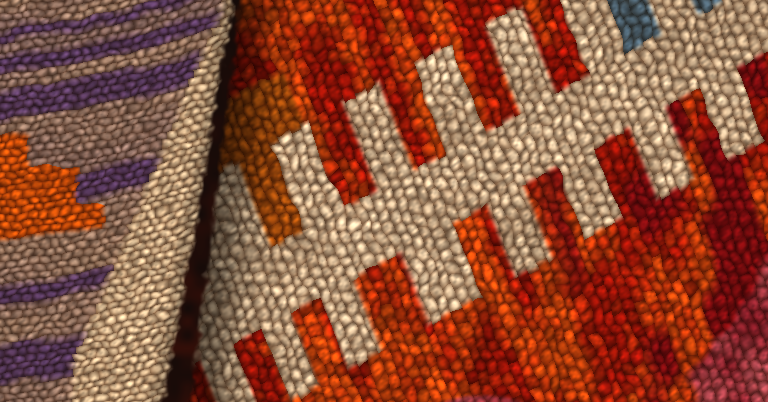
Reproduce this texture procedurally as a Shadertoy shader.

```glsl
// Two overlapping woven rugs: a striped fold at left, a comb-patterned kilim at right.

float hash(vec2 p) {
    vec3 q = fract(p.xyx * 0.1031);
    q += dot(q, q.yzx + 33.33);
    return fract((q.x + q.y) * q.z);
}

float noise(vec2 p) {
    vec2 i = floor(p), f = fract(p);
    f = f * f * (3.0 - 2.0 * f);
    return mix(mix(hash(i), hash(i + vec2(1, 0)), f.x),
               mix(hash(i + vec2(0, 1)), hash(i + vec2(1, 1)), f.x), f.y);
}

// Soft mask: 1 where x is above the edge
float above(float edge, float x, float soft) {
    return smoothstep(edge - soft, edge + soft, x);
}

// Repeating tooth that fills the first part of every unit
float teeth(float x, float width) {
    float d = abs(fract(x - 0.5 * width + 0.5) - 0.5);
    return 1.0 - above(0.5 * width, d, 0.03);
}

// Columns of staggered yarn stitches: xy = stitch centre, z = lit height
vec3 stitch(vec2 g, vec2 light) {
    g += 0.6 * (vec2(noise(g * 0.7), noise(g * 0.7 + 40.0)) - 0.5);
    float shift = 0.5 * mod(floor(g.x), 2.0);
    g.y += shift;
    vec2 cell = floor(g), f = g - cell - 0.5;
    vec2 centre = cell + 0.5 - vec2(0.0, shift);
    // Each stitch leans a little differently
    f.x += 0.7 * (hash(cell + 17.0) - 0.5) * f.y;
    float h = 1.0 - smoothstep(0.1, 0.72, length(f));
    h *= 1.0 + 0.5 * dot(f, light);
    return vec3(centre, h * (0.75 + 0.4 * hash(cell)));
}

// Warm shadows between the stitches, fine fibres on top
vec3 yarn(vec3 base, float h, vec2 p) {
    float fibre = noise(mat2(0.8, 0.6, -0.6, 0.8) * p * vec2(95, 150));
    return base * mix(vec3(0.54, 0.46, 0.40), vec3(1.1), h) * (0.80 + 0.38 * fibre);
}

vec3 stripedRug(vec2 p) {
    // Rows bend upward toward the fold
    float bend = 0.1 * p.x + 0.22 * p.x * p.x;
    vec2 grid = vec2(36, 54);
    vec2 s = vec2(p.x, p.y + bend);
    vec3 st = stitch((s * grid).yx, vec2(-1, 1));
    s = mix(s, st.yx / grid, 0.5);
    vec2 q = vec2(s.x, s.y - bend);

    vec3 col = mix(vec3(0.64, 0.51, 0.41), vec3(0.53, 0.41, 0.38), noise(s * vec2(4, 16)));
    // Purple bands: centre and half height
    vec2 bands[6] = vec2[6](vec2(0.09, 0.014), vec2(0.165, 0.02), vec2(0.265, 0.036),
                            vec2(0.495, 0.034), vec2(0.735, 0.023), vec2(0.90, 0.048));
    float purple = 0.0;
    for (int i = 0; i < 6; i++) {
        float wobble = 0.022 * (noise(vec2(s.x * 16.0, float(i) * 7.0)) - 0.5);
        float d = abs(s.y - bands[i].x + wobble);
        purple = max(purple, 1.0 - above(bands[i].y, d, 0.011));
    }
    col = mix(col, vec3(0.33, 0.21, 0.38), 0.9 * purple);
    // Stepped orange block
    float reach = 0.07 + 0.12 * above(0.415, q.y, 0.005) + 0.07 * above(0.505, q.y, 0.005);
    float block = above(0.335, q.y, 0.006) * above(q.y + 0.14 * q.x, 0.6, 0.006)
                * above(q.x, reach, 0.006);
    col = mix(col, vec3(0.82, 0.32, 0.04), block);
    // Pale selvedge
    float selvedge = above(max(0.56 - 0.42 * q.y, 0.18), q.x, 0.01);
    col = mix(col, vec3(0.83, 0.71, 0.56), selvedge);
    return yarn(col, st.z, p);
}

vec3 combRug(vec2 p) {
    // Slanted weave axes: a runs along the comb, b along its teeth
    vec2 d = p - vec2(0.853, 0.522);
    vec2 ab = vec2(4.652 * d.x - 1.839 * d.y, 2.11 * d.x + 3.84 * d.y);
    vec2 grid = vec2(7.5, 7);
    vec3 st = stitch(ab * grid, vec2(1, -1));
    ab = mix(ab, st.xy / grid, 0.4);
    float a = ab.x, b = ab.y;

    vec3 cream = mix(vec3(0.76, 0.65, 0.52), vec3(0.87, 0.76, 0.62), noise(p * 9.0));
    float streak = smoothstep(0.35, 0.85, noise(vec2(a * 3.5 + 3.0, b * 0.8)));
    streak = clamp(streak + 0.7 * (hash(st.xy * 2.0 + 50.0) - 0.5), 0.0, 1.0);
    vec3 red = mix(vec3(0.63, 0.08, 0.03), vec3(0.84, 0.29, 0.05), streak);
    red *= 0.8 + 0.35 * hash(st.xy * 2.0 + 90.0);

    // Upper comb, with a gold left end and blue right end
    float upper = max(above(b, -1.02, 0.03),
                      teeth(a, 0.48) * above(b, 0.0, 0.03) * above(-1.15, a, 0.03));
    float gold = above(a, -0.06, 0.03) * above(-1.65, b, 0.05);
    vec3 upperCol = mix(red, vec3(0.66, 0.31, 0.05), gold);
    upperCol = mix(upperCol, vec3(0.32, 0.41, 0.47), above(3.7, a, 0.04));
    vec3 col = mix(cream, upperCol, upper);

    // Lower comb, stretched where the cloth bends
    float c = a > 1.2 ? a - 0.2 : (a > -0.2 ? (a + 0.2) / 1.4 : (a + 0.2) / 0.85);
    float lower = max(above(1.55, b, 0.03), teeth(c, 0.48) * above(0.71, b, 0.03));
    float crimson = above(2.3, a, 0.3) * smoothstep(0.4, 0.65, noise(vec2(a * 2.6, b * 1.3 + 8.0)));
    vec3 lowerCol = mix(red, vec3(0.50, 0.05, 0.06), crimson);
    float pink = max(above(2.27, p.x + 0.557 * p.y + 0.08 * (noise(p * 14.0) - 0.5), 0.02),
                     above(length((p - vec2(1.2, 1.02)) * vec2(1, 3)), 0.11, 0.02));
    lowerCol = mix(lowerCol, mix(vec3(0.52, 0.11, 0.15), vec3(0.74, 0.32, 0.35), noise(ab * 4.0)), pink);
    col = mix(col, lowerCol, lower);
    return yarn(col, st.z, p);
}

void mainImage(out vec4 fragColor, in vec2 fragCoord) {
    // Height units, measured down from the top left
    vec2 p = vec2(fragCoord.x, iResolution.y - fragCoord.y) / iResolution.y;
    float fuzz = 0.016 * (noise(p * 60.0) - 0.5);
    float foldEdge = 0.58 - 0.165 * p.y - 0.01 * p.y * p.y + fuzz;
    float combEdge = 0.60 - 0.125 * p.y - fuzz;

    // Dark gap between the rugs
    vec3 col = mix(vec3(0.08, 0.04, 0.03), vec3(0.22, 0.06, 0.03), p.y * noise(p * 30.0));
    vec3 comb = combRug(p) * mix(0.5, 1.0, smoothstep(0.0, 0.16, p.x - combEdge));
    col = mix(col, comb, above(combEdge, p.x, 0.01));
    vec3 fold = stripedRug(p) * mix(0.75, 1.0, smoothstep(0.0, 0.05, foldEdge - p.x));
    col = mix(col, fold, above(p.x, foldEdge, 0.008));
    fragColor = vec4(clamp(col, 0.0, 1.0), 1.0);
}
```
